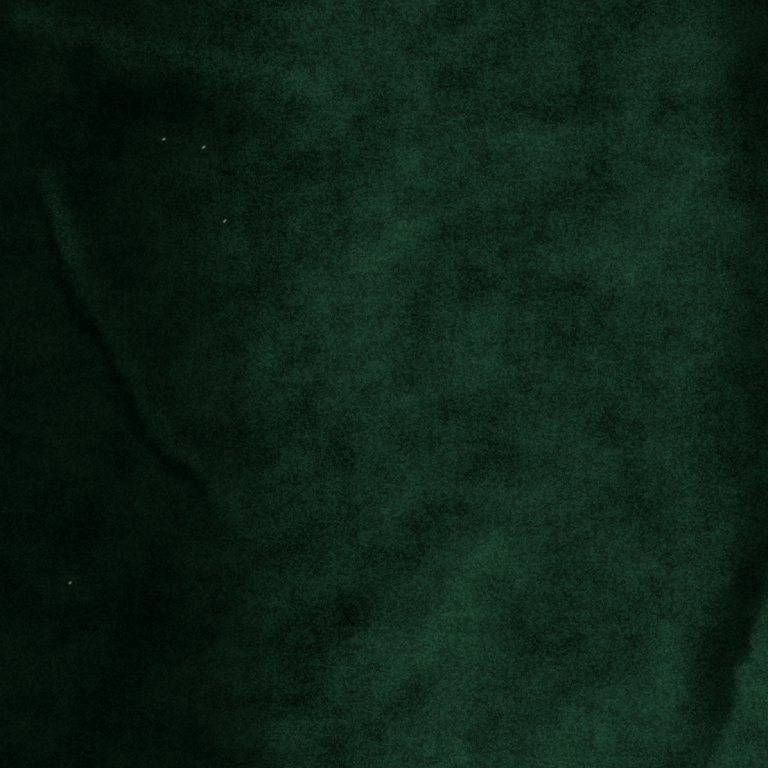
A Shadertoy shader for this texture:

```glsl
// Dark green velvet with soft folds, brushed mottling and a fine pile grain.
#define SHADOW_GREEN vec3(0.000, 0.034, 0.014)
#define SHEEN_GREEN vec3(0.114, 0.252, 0.174)
#define LINT_COLOR vec3(0.50, 0.55, 0.46)
#define SHADE_TONE 0.13
#define LIT_TONE 0.66
#define PATCH_AMOUNT 0.42
#define MOTTLE_AMOUNT 0.46
#define WEAVE_AMOUNT 0.10
#define PILE_AMOUNT 0.33
#define PILE_CELLS 340.0
#define LINT_COUNT 4

vec2 hash2(vec2 p) {
    vec3 q = fract(p.xyx * vec3(0.1031, 0.1030, 0.0973));
    q += dot(q, q.yzx + 33.33);
    return fract((q.xx + q.yz) * q.zy);
}

float valueNoise(vec2 p) {
    vec2 cell = floor(p), f = fract(p);
    f = f * f * (3.0 - 2.0 * f);
    float low = mix(hash2(cell).x, hash2(cell + vec2(1, 0)).x, f.x);
    float high = mix(hash2(cell + vec2(0, 1)).x, hash2(cell + vec2(1, 1)).x, f.x);
    return mix(low, high, f.y);
}

// Layered noise centred on zero.
float layeredNoise(vec2 p) {
    float sum = 0.0, weight = 0.5;
    for (int i = 0; i < 5; i++) {
        sum += weight * (valueNoise(p) - 0.5);
        p = mat2(0.8, 0.6, -0.6, 0.8) * p * 2.1 + 7.3;
        weight *= 0.65;
    }
    return sum;
}

// Cellular pile: each tip has its own brightness, darker towards its rim.
float pileGrain(vec2 p) {
    vec2 cell = floor(p);
    float nearest = 4.0, brightness = 0.0;
    for (int y = -1; y <= 1; y++)
        for (int x = -1; x <= 1; x++) {
            vec2 neighbour = cell + vec2(x, y);
            vec2 seed = hash2(neighbour);
            vec2 offset = neighbour + seed - p;
            float d = dot(offset, offset);
            if (d < nearest) {
                nearest = d;
                brightness = hash2(neighbour + 71.7).y;
            }
        }
    return brightness - 0.5 + 0.6 * (0.46 - sqrt(nearest));
}

// Soft band along a segment, fading away from its axis.
float fold(vec2 p, vec2 a, vec2 b, float width) {
    vec2 along = b - a;
    float t = clamp(dot(p - a, along) / dot(along, along), 0.0, 1.0);
    float d = length(p - a - along * t) / width;
    return exp(-d * d);
}

// Broad light across the cloth, with folds and creases.
float drape(vec2 p) {
    float tone = mix(SHADE_TONE, LIT_TONE, smoothstep(0.15, 0.54, p.x + 0.10 * (p.y - 0.5)));
    tone -= 0.14 * smoothstep(0.72, 1.0, p.y) * smoothstep(0.45, 0.8, p.x);
    tone -= 0.36 * smoothstep(0.88, 0.99, p.x);

    // Upper left ridge and its shadow
    tone += 0.17 * fold(p, vec2(0.03, 0.97), vec2(0.40, 0.89), 0.022);
    tone -= 0.12 * fold(p, vec2(0.16, 0.87), vec2(0.36, 0.83), 0.035);
    tone += 0.10 * fold(p, vec2(0.33, 0.81), vec2(0.52, 0.89), 0.022);

    // Curved crease on the left
    tone += 0.15 * fold(p, vec2(0.055, 0.77), vec2(0.085, 0.66), 0.022);
    float creaseX = 0.035 + 0.82 * pow(max(0.80 - p.y, 0.0), 1.6);
    float creaseReach = smoothstep(0.27, 0.42, p.y) * smoothstep(0.81, 0.72, p.y);
    tone -= 0.15 * creaseReach * exp(-pow((p.x - creaseX) / 0.010, 2.0));
    tone += 0.08 * creaseReach * exp(-pow((p.x - creaseX - 0.022) / 0.014, 2.0));

    // Diagonal folds in the lower half
    tone -= 0.17 * fold(p, vec2(0.46, 0.20), vec2(0.65, 0.40), 0.035);
    tone += 0.12 * fold(p, vec2(0.56, 0.16), vec2(0.74, 0.45), 0.040);
    tone += 0.12 * fold(p, vec2(0.36, 0.04), vec2(0.60, 0.24), 0.028);
    tone -= 0.15 * fold(p, vec2(0.69, 0.63), vec2(0.78, 0.60), 0.024);
    tone += 0.10 * fold(p, vec2(0.35, 0.53), vec2(0.50, 0.68), 0.020);

    // Turned corner at the lower right
    float edge = p.x - 0.925 - 0.34 * p.y;
    tone -= 0.20 * exp(-pow((edge + 0.025) / 0.035, 2.0)) * smoothstep(0.5, 0.1, p.y);
    float turned = smoothstep(-0.006, 0.012, edge) * smoothstep(0.30, 0.14, p.y);
    return mix(tone, 0.68, turned);
}

void mainImage(out vec4 fragColor, in vec2 fragCoord) {
    vec2 p = fragCoord / iResolution.xy;
    vec2 drift = vec2(layeredNoise(p * 7.0), layeredNoise(p * 7.0 + 19.0));
    float tone = drape(p + 0.045 * drift);
    float lit = mix(0.42, 1.0, smoothstep(0.1, 0.55, tone));

    // Brushed patches: diagonal sweeps, then finer mottling
    vec2 brushed = mat2(0.77, -0.64, 0.64, 0.77) * (p + 0.05 * drift);
    tone += PATCH_AMOUNT * lit * layeredNoise(brushed * vec2(4.5, 9.0) + 31.0);
    tone += MOTTLE_AMOUNT * lit * layeredNoise(p * vec2(21.0, 26.0) + 3.7);

    // Faint horizontal and vertical weave streaks
    float weave = valueNoise(p * vec2(34.0, 170.0)) + valueNoise(p * vec2(170.0, 30.0)) - 1.0;
    tone += WEAVE_AMOUNT * lit * weave;

    // Pile grain
    tone += PILE_AMOUNT * lit * pileGrain(p * PILE_CELLS);
    vec3 color = mix(SHADOW_GREEN, SHEEN_GREEN, clamp(tone, 0.03, 1.15));

    // Sparse lint
    for (int i = 0; i < LINT_COUNT; i++) {
        vec2 seed = hash2(vec2(float(i) * 7.1 + 2.0, 5.0));
        vec2 spot = seed * vec2(0.32, 0.85);
        vec2 tip = spot + 0.004 * (seed.yx - 0.5);
        color = mix(color, LINT_COLOR, 0.8 * fold(p, spot, tip, 0.0016));
    }
    fragColor = vec4(color, 1.0);
}
```
